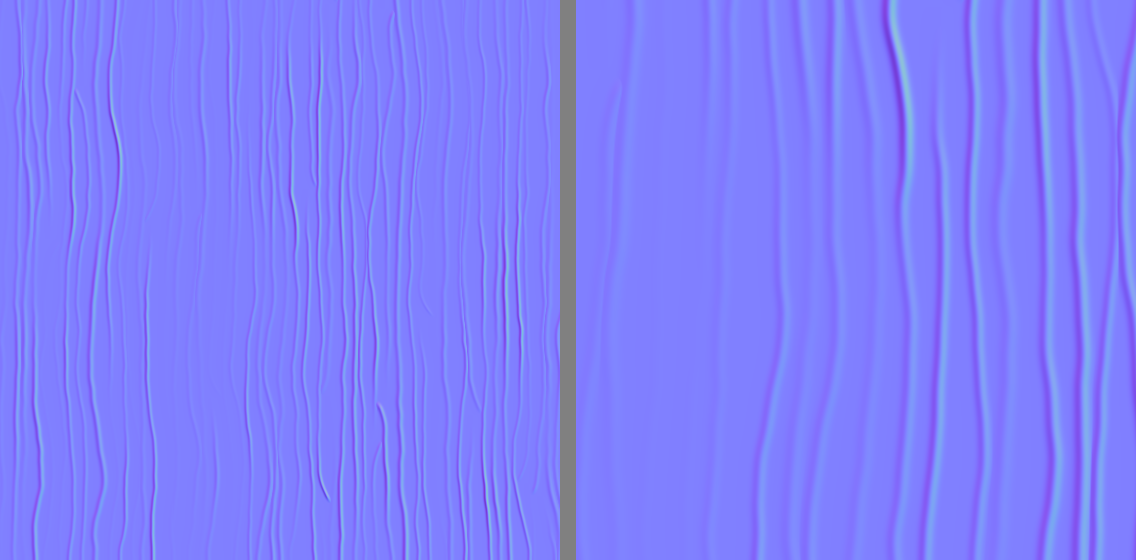
Left, the full canvas; right, a detail of the centre.
Give the GLSL for this texture map, as a WebGL 1 fragment shader.

```glsl
precision highp float;
// Tangent-space normal map of thin, wavering vertical wrinkles.
// Every column carries one long strand that may bend into its neighbour; max()
// merges the strands into a height field whose slopes are encoded as colour.

uniform vec2 u_resolution;

const vec3  FLAT_COLOR   = vec3(0.502, 0.500, 1.0);
const float BLUE_DROP    = 2.2;     // loss of blue on steep slopes
const float COLUMN_WIDTH = 0.0208;
const float PLACE_JITTER = 0.6;     // in columns
const float RUN_LENGTH   = 0.7;     // strength changes from run to run
const float RUN_BLEND    = 0.6;     // share of a run spent on that change
const float FADE_IN      = 0.16;
const float MAX_SLOPE    = 0.22;
const float SLOPE_POWER  = 1.6;     // higher: more faint strands
const float MIN_RADIUS   = 0.0021;
const float MAX_RADIUS   = 0.0032;
const float SWAY         = 0.014;   // slow drift of one strand
const float WOBBLE       = 0.0080;  // quicker bends
const float JITTER       = 0.0017;  // fine unevenness
const float SHARED_SWAY  = 0.020;   // drift common to neighbours
const float HOOK_SHARE   = 0.3;     // runs that end in a neighbour
const float HOOK_LENGTH  = 0.085;
const float SAMPLE_STEP  = 0.0006;

float hash(vec2 p) {
  vec3 q = fract(p.xyx * 0.1031);
  q += dot(q, q.yzx + 33.33);
  return fract((q.x + q.y) * q.z);
}

// Smooth noise along a line, centred on zero
float lineNoise(float y, float seed) {
  float i = floor(y);
  float f = fract(y);
  float a = hash(vec2(i, seed));
  float b = hash(vec2(i + 1.0, seed));
  return mix(a, b, f * f * (3.0 - 2.0 * f)) - 0.5;
}

float planeNoise(vec2 p) {
  vec2 i = floor(p);
  vec2 f = fract(p);
  f = f * f * (3.0 - 2.0 * f);
  float low = mix(hash(i), hash(i + vec2(1.0, 0.0)), f.x);
  float high = mix(hash(i + vec2(0.0, 1.0)), hash(i + vec2(1.0, 1.0)), f.x);
  return mix(low, high, f.y);
}

// Wavering centre line of a column
float centerLine(float column, float y) {
  float seed = column * 7.0 + 113.0;
  float x = (column + 0.5 + PLACE_JITTER * (hash(vec2(seed, 53.0)) - 0.5)) * COLUMN_WIDTH;
  x += SWAY * lineNoise(y * 5.5 + 20.0, seed + 0.3);
  x += WOBBLE * lineNoise(y * 15.0 + 40.0, seed + 1.5);
  return x + JITTER * lineNoise(y * 46.0 + 60.0, seed + 2.7);
}

float runStrength(float column, float run) {
  return pow(hash(vec2(column + 31.0, run * 19.0 + 61.0)), SLOPE_POWER);
}

// 1 if a run ends by bending into the neighbouring strand
float isHooked(float column, float run) {
  return step(hash(vec2(column + 83.0, run * 23.0 + 41.0)), HOOK_SHARE);
}

float strand(vec2 p, float column) {
  // Position along the run; most columns run downwards
  float seed = column + 17.0;
  float direction = hash(vec2(seed, 31.0)) > 0.3 ? -1.0 : 1.0;
  float along = direction * p.y / RUN_LENGTH + 4.0 + hash(vec2(seed, 5.0));
  float run = floor(along);
  float t = fract(along);
  float tip = (1.0 - t) * RUN_LENGTH;
  float hooked = isHooked(column, run);

  // Bend onto the neighbour near a hooked tip
  float side = hash(vec2(seed, run * 29.0 + 47.0)) > 0.25 ? 1.0 : -1.0;
  float bend = 1.0 - smoothstep(-0.03, HOOK_LENGTH, tip);
  float center = centerLine(column, p.y);
  if (hooked > 0.5 && bend > 0.0) {
    center = mix(center, centerLine(column + side, p.y), min(1.15 * bend * bend, 1.0));
  }

  // Strength drifts to the next run, or stops at a hooked tip
  float blend = smoothstep(1.0 - RUN_BLEND, 1.0, t) * (1.0 - hooked);
  float slope = MAX_SLOPE * mix(runStrength(column, run), runStrength(column, run + 1.0), blend);
  slope *= mix(1.0, smoothstep(0.0, 0.015, tip), hooked);
  slope *= mix(1.0, smoothstep(0.0, FADE_IN, t * RUN_LENGTH), isHooked(column, run - 1.0));
  slope *= 1.0 + 0.7 * lineNoise(p.y * 8.0 + 10.0, seed + 90.0);

  // Rounded ridge whose steepest flank equals the slope
  float radius = mix(MIN_RADIUS, MAX_RADIUS, hash(vec2(seed, 67.0)));
  float d = (p.x - center) / radius;
  return 1.65 * slope * radius * exp(-0.5 * d * d);
}

float wrinkleHeight(vec2 p) {
  float calm = mix(0.45, 1.05, smoothstep(0.15, 0.45, planeNoise(p * vec2(9.0, 4.0) + 9.0)));
  p.x += SHARED_SWAY * (planeNoise(p * vec2(4.0, 6.0) + 40.0) - 0.5);
  float home = floor(p.x / COLUMN_WIDTH);
  float height = 0.0;
  for (int k = -2; k <= 2; k++) {
    height = max(height, strand(p, home + float(k)));
  }
  return height * calm;
}

void main() {
  vec2 p = gl_FragCoord.xy / u_resolution;
  vec2 e = vec2(SAMPLE_STEP, 0.0);
  float slopeX = wrinkleHeight(p - e.xy) - wrinkleHeight(p + e.xy);
  float slopeY = wrinkleHeight(p - e.yx) - wrinkleHeight(p + e.yx);
  vec2 slope = vec2(slopeY, slopeX) / (2.0 * SAMPLE_STEP);

  // Vertical slope goes to red, horizontal slope to green
  vec3 color = FLAT_COLOR + vec3(slope, -BLUE_DROP * dot(slope, slope));
  gl_FragColor = vec4(clamp(color, 0.0, 1.0), 1.0);
}
```
